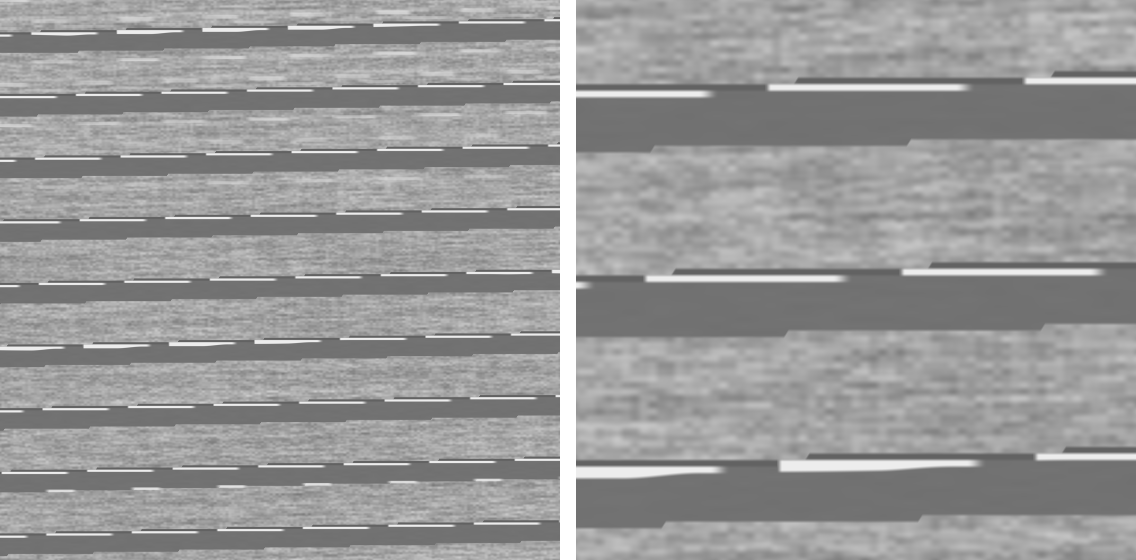
Left, the full canvas; right, a detail of the centre.
Write a Shadertoy shader that draws this pattern.

```glsl
// Brushed grey strips split by slanted dark grooves with stepped, glinting upper edges.

const float ROW = 1.0 / 256.0;            // height of one step
const float STEP_LEN = 0.1527;            // length of one step
const float BAND_DROP = 0.1099;           // drop from groove to groove, same step
const float BAND_SHIFT = 0.0797;          // sideways shift from groove to groove
const vec2 ANCHOR = vec2(0.446, 0.6146);  // start of a glint in groove 0
const float GROOVE_DEPTH = 8.9;           // in rows
const float LOWER_STEP = 0.56;            // where the lower edge steps up
const float LIP_START = 0.12;             // where the dark lip starts above a glint
const float GLINT_END = 0.79;
const float SOFTNESS = 0.32;              // edge blur in rows
const float CHIPPED_BAND = 4.0;           // groove with chips along its lower edge
const float WEAR_PERIOD = 4.85;           // grooves between thickened glints
const float WEAR_CENTER = 2.25;

const float STRIP_GREY = 0.645;
const float GROOVE_GREY = 0.445;
const float LIP_GREY = 0.385;
const float GLINT_GREY = 0.93;
const float STREAK_GREY = 0.84;

float hash(vec2 p) {
    return fract(sin(dot(p, vec2(127.1, 311.7))) * 43758.5453);
}

float noise(vec2 p) {
    vec2 i = floor(p);
    vec2 f = fract(p);
    f = f * f * (3.0 - 2.0 * f);
    return mix(mix(hash(i), hash(i + vec2(1, 0)), f.x),
               mix(hash(i + vec2(0, 1)), hash(i + vec2(1, 1)), f.x), f.y);
}

// Soft mask of the range lo..hi
float span(float v, float lo, float hi, float blur) {
    return smoothstep(lo - blur, lo + blur, v) * (1.0 - smoothstep(hi - blur, hi + blur, v));
}

// Faint dash in step coordinates: x along the step, y in rows
float dash(vec2 p, vec2 center, vec2 halfSize) {
    vec2 q = abs(p - center) / halfSize;
    return (1.0 - smoothstep(0.6, 1.0, q.x)) * (1.0 - smoothstep(0.3, 1.0, q.y));
}

// Horizontal brushing: fine grain, short fibres and long slanted strokes
float brushed(vec2 uv, float slope) {
    float lift = uv.y - slope * uv.x;
    float grain = noise(uv * vec2(190.0, 256.0)) - 0.5;
    float fibre = noise(uv * vec2(48.0, 250.0) + 31.7) - 0.5;
    float stroke = noise(vec2(uv.x * 7.0, lift * 190.0) + 77.3) - 0.5;
    float cloud = noise(vec2(uv.x * 3.0, lift * 55.0) + 13.1) - 0.5;
    return STRIP_GREY + 0.11 * grain + 0.13 * fibre + 0.10 * stroke + 0.04 * cloud;
}

void mainImage(out vec4 fragColor, in vec2 fragCoord) {
    vec2 uv = fragCoord / iResolution.xy;
    vec2 fromAnchor = uv - ANCHOR;
    float slope = ROW / STEP_LEN;
    float pitch = BAND_DROP + BAND_SHIFT * slope;

    // Nearest groove, then the step along it
    float band = floor((slope * fromAnchor.x - fromAnchor.y) / pitch + 0.35);
    float along = (fromAnchor.x - band * BAND_SHIFT) / STEP_LEN;
    float stepIndex = floor(along);
    float f = along - stepIndex;
    float d = (fromAnchor.y + band * BAND_DROP) / ROW - stepIndex;
    vec2 p = vec2(f, d);

    float blur = max(SOFTNESS, 0.6 / (ROW * iResolution.y));
    float blurAlong = max(0.012, 0.6 / (STEP_LEN * iResolution.x));

    // Strip with pale streaks, strongest near the top
    float grey = brushed(uv, slope);
    float upper = 1.0 - smoothstep(-2.2, 0.6, band);
    float patchy = 0.45 + 0.55 * noise(vec2(uv.x * 22.0, band * 5.3));
    float streak = dash(p, vec2(0.27, -13.0), vec2(0.30, 1.1));
    streak += dash(p, vec2(0.24, 5.6), vec2(0.25, 1.4));
    streak += 0.6 * dash(p, vec2(0.62, 3.2), vec2(0.30, 1.0));
    float smear = d - f;
    streak += 0.35 * span(smear, 6.0, 7.6, 0.8) + 0.3 * span(smear, -15.0, -13.4, 0.8);
    grey = mix(grey, STREAK_GREY, clamp(streak * upper * patchy, 0.0, 1.0));

    // Groove with a stepped lower edge and a lip over the glint
    float lowerEdge = -GROOVE_DEPTH + smoothstep(-blurAlong, blurAlong, f - LOWER_STEP);
    float lip = smoothstep(-blurAlong, blurAlong, f - LIP_START);
    float groove = span(d, lowerEdge, 0.5 + lip, blur);
    float lipShade = lip * span(d, 0.5, 1.6, blur);
    float grooveGrey = GROOVE_GREY + 0.012 * (noise(uv * vec2(60.0, 256.0)) - 0.5);
    grey = mix(grey, mix(grooveGrey, LIP_GREY, lipShade), groove);

    // Chips on one lower edge
    float chip = dash(p, vec2(0.7, -8.2), vec2(0.2, 0.9));
    grey = mix(grey, GLINT_GREY, 0.8 * chip * float(band == CHIPPED_BAND));

    // Glints, thickened where the wear comes round
    float wear = smoothstep(0.88, 0.97,
        cos(6.28318 * (band + uv.x - WEAR_CENTER) / WEAR_PERIOD));
    float thick = 0.8 * wear * (1.0 - smoothstep(0.4, 0.7, f));
    float glint = span(d, -0.5 - thick, 0.5, blur);
    glint *= smoothstep(0.0, 2.0 * blurAlong, f);
    glint *= 1.0 - smoothstep(GLINT_END - 0.05, GLINT_END + 0.03, f);
    grey = mix(grey, GLINT_GREY, glint);

    fragColor = vec4(vec3(grey), 1.0);
}
```
